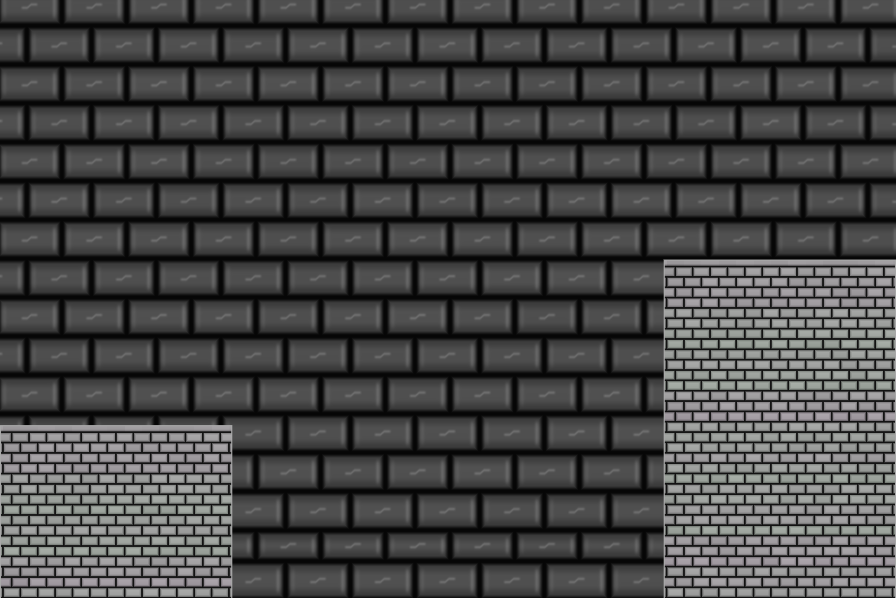
A Shadertoy shader for this texture:

```glsl
// Dark running-bond brick wall with two panels of small pale bricks in the
// lower corners. Each brick is shaded from the distance to its own edges;
// lengths are fractions of the canvas height, measured from the top left.

#define ASPECT 1.5
#define BRICK vec2(0.1083, 0.0649)
#define FIRST_JOINT 0.043
#define SHORT_ROW 14.0
#define SHORT_HEIGHT 0.0518
#define MORTAR 0.0095
#define SMALL_BRICK vec2(0.0291, 0.0173)
#define SMALL_JOINT 0.0029
#define PANEL_WIDTH 0.389
#define LEFT_PANEL_TOP 0.711
#define RIGHT_PANEL_TOP 0.434
#define TINT 0.035

float hash(vec2 p) {
    return fract(sin(dot(p, vec2(127.1, 311.7))) * 43758.5453);
}

// Soft bump of height 1 around zero
float bump(float x, float width) {
    return exp(-x * x / (width * width));
}

// Small raised scratch at the brick centre, stepping up to the right
float scratch(vec2 q) {
    float path = mix(-0.0025, 0.003, smoothstep(-0.005, 0.004, q.x));
    float ends = 1.0 - smoothstep(0.010, 0.016, abs(q.x));
    return bump(q.y - path, 0.0026) * ends;
}

vec3 darkWall(vec2 p, float pixel) {
    // Rows, one of them lower than the rest
    float shortTop = FIRST_JOINT + (SHORT_ROW - 1.0) * BRICK.y;
    float y = p.y - FIRST_JOINT + BRICK.y;
    float row = floor(y / BRICK.y);
    float top = row * BRICK.y;
    float height = BRICK.y;
    if (p.y > shortTop) {
        if (p.y < shortTop + SHORT_HEIGHT) {
            row = SHORT_ROW;
            top = row * BRICK.y;
            height = SHORT_HEIGHT;
        } else {
            y += BRICK.y - SHORT_HEIGHT;
            row = floor(y / BRICK.y);
            top = row * BRICK.y;
        }
    }

    // Position from the brick centre, x right and y up
    float shift = mod(row, 2.0) > 0.5 ? 0.0449 : -0.0047;
    float across = (p.x - shift) / BRICK.x;
    vec2 q = vec2((fract(across) - 0.5) * BRICK.x, 0.5 * height - (y - top));
    vec2 edge = 0.5 * (vec2(BRICK.x, height) - MORTAR) - abs(q);
    float inside = min(edge.x, edge.y);

    // Face with a lighter middle, side ridges and the scratch
    float face = 0.235 + 0.075 * smoothstep(0.004, 0.021, edge.y);
    face += 0.012 * q.y / height;
    float ridge = q.x > 0.0 ? 0.085 : 0.035;
    face += ridge * bump(edge.x - 0.008, 0.0032) * smoothstep(0.003, 0.014, edge.y);
    face += 0.11 * scratch(q);
    face += 0.012 * (hash(vec2(floor(across), row)) - 0.5);
    float cover = smoothstep(-0.0025 - 0.5 * pixel, 0.0045 + 0.5 * pixel, inside);
    return vec3(mix(0.025, face, cover));
}

// Panel of small bricks; p starts at the panel's top left corner
vec3 palePanel(vec2 p, float pixel) {
    float y = p.y / SMALL_BRICK.y + 0.32;
    float row = floor(y);
    float x = p.x / SMALL_BRICK.x - 0.17 - 0.5 * mod(row, 2.0);
    vec2 cell = vec2(fract(x), fract(y));
    vec2 edge = (0.5 - abs(cell - 0.5)) * SMALL_BRICK - 0.5 * SMALL_JOINT;
    if (row < 0.5) edge.x = SMALL_BRICK.x;   // plain cap row
    float inside = min(edge.x, edge.y);

    // Bevelled face, tinted a little per row and per brick
    float face = 0.49 + 0.14 * smoothstep(0.0, 0.004, inside);
    face += 0.06 * (0.5 - cell.y) + 0.05 * (hash(vec2(floor(x), row)) - 0.5);
    float tint = TINT * (hash(vec2(row, 7.0)) - 0.5);
    vec3 color = face + tint * vec3(-0.6, 1.0, -0.6);
    color = mix(vec3(0.07), color, smoothstep(-0.6 * pixel, 0.6 * pixel, inside));

    // Thin light rim on top and sides
    float rim = min(p.y, min(p.x, PANEL_WIDTH - p.x));
    return mix(vec3(0.66), color, smoothstep(0.001, 0.001 + pixel, rim));
}

void mainImage(out vec4 fragColor, in vec2 fragCoord) {
    vec2 uv = fragCoord / iResolution.xy;
    vec2 p = vec2(uv.x * ASPECT, 1.0 - uv.y);
    float pixel = 1.0 / iResolution.y;
    vec3 color = darkWall(p, pixel);

    // Left and right panels stand on the bottom edge
    for (int side = 0; side < 2; side++) {
        vec2 corner = side == 0 ? vec2(0.0, LEFT_PANEL_TOP)
                                : vec2(ASPECT - PANEL_WIDTH, RIGHT_PANEL_TOP);
        vec2 local = p - corner;
        float inside = min(local.y, min(local.x, PANEL_WIDTH - local.x));
        float cover = smoothstep(-0.5 * pixel, 0.5 * pixel, inside);
        color = mix(color, palePanel(local, pixel), cover);
    }
    fragColor = vec4(color, 1.0);
}
```
